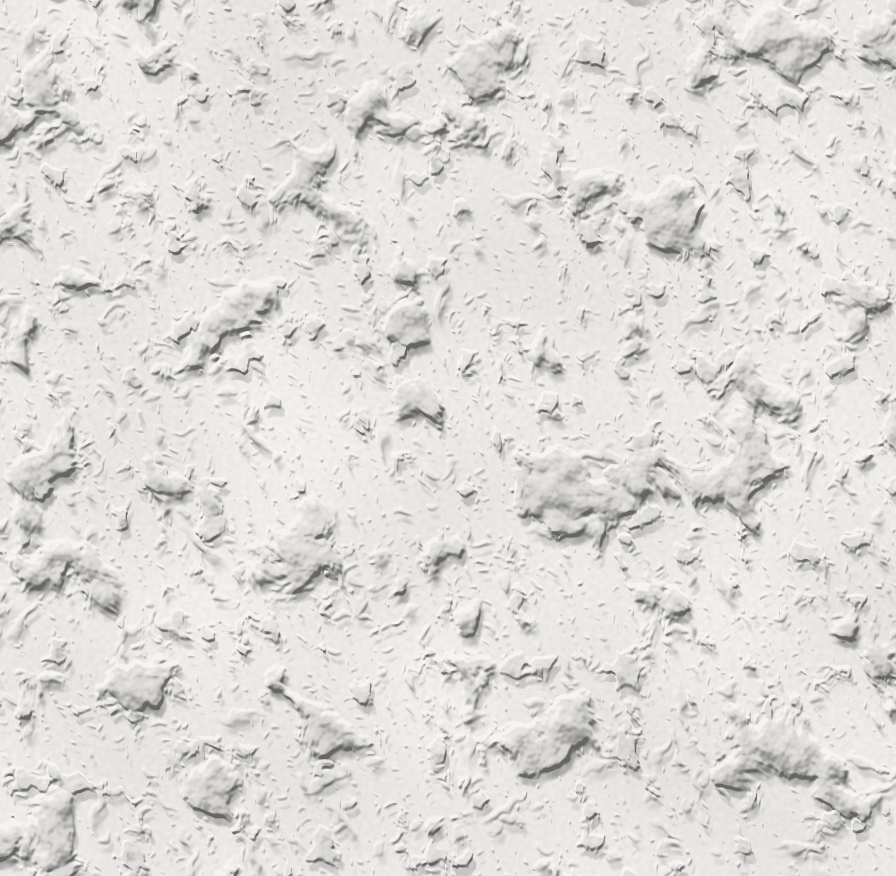
Give the GLSL for this texture, as a Shadertoy shader.

```glsl
// Rough white stucco: ragged clumps, splinters and specks on a smooth wall.
// A height field is summed from gradient noise and scattered grains, then
// shaded by comparing each height with its neighbours towards the light.

const vec2 LIGHT_DIR = vec2(-0.37, 0.93);
const vec3 PLASTER_TINT = vec3(1.0, 0.995, 0.980);
const float WALL_TONE = 0.917;
const float COVER_SHADE = 0.088;
const float DARKEST = 0.40;
const float BRIGHTEST = 0.96;

vec2 hash2(vec2 cell) {
    vec3 q = fract(cell.xyx * vec3(0.1031, 0.1030, 0.0973));
    q += dot(q, q.yzx + 33.33);
    return fract((q.xx + q.yz) * q.zy);
}

vec2 direction(float turn) {
    float angle = 6.2832 * turn;
    return vec2(cos(angle), sin(angle));
}

float cornerSlope(vec2 cell, vec2 f, vec2 corner) {
    return dot(direction(hash2(cell + corner).x), f - corner);
}

float gradientNoise(vec2 p) {
    vec2 cell = floor(p), f = fract(p);
    vec2 u = f * f * f * (f * (f * 6.0 - 15.0) + 10.0);
    float low = mix(cornerSlope(cell, f, vec2(0, 0)), cornerSlope(cell, f, vec2(1, 0)), u.x);
    float high = mix(cornerSlope(cell, f, vec2(0, 1)), cornerSlope(cell, f, vec2(1, 1)), u.x);
    return mix(low, high, u.y);
}

float fbm(vec2 p, int octaves) {
    float sum = 0.0, weight = 1.0;
    for (int i = 0; i < octaves; i++) {
        sum += weight * gradientNoise(p);
        p = mat2(1.6, 1.2, -1.2, 1.6) * p + 17.3;
        weight *= 0.5;
    }
    return sum;
}

vec2 warp(vec2 p, float frequency, float amount) {
    vec2 q = p * frequency;
    return p + amount * vec2(gradientNoise(q + 31.7), gradientNoise(q + 74.2));
}

// Randomly turned oval grains, one per cell; halfSize is in cell units.
float grains(vec2 p, float cells, vec2 halfSize, float share) {
    p *= cells;
    vec2 home = floor(p);
    float height = 0.0;
    for (int y = -1; y <= 1; y++)
    for (int x = -1; x <= 1; x++) {
        vec2 cell = home + vec2(x, y);
        vec2 traits = hash2(cell + 41.0);
        vec2 offset = p - cell - hash2(cell);
        vec2 axis = direction(traits.x);
        vec2 local = vec2(dot(offset, axis), dot(offset, vec2(-axis.y, axis.x)));
        float scale = mix(0.45, 1.0, hash2(cell + 97.0).x);
        float dome = 1.0 - smoothstep(0.2, 1.0, length(local / (halfSize * scale)));
        height = max(height, dome * scale * step(traits.y, share));
    }
    return height;
}

// Returns the height in x and the cover of raised plaster in y.
vec2 stucco(vec2 p) {
    vec2 bent = warp(p, 16.0, 0.024);
    vec2 ragged = warp(p, 55.0, 0.010);

    float lump = fbm(bent * 10.0, 5);
    float clump = smoothstep(0.20, 0.38, lump);
    float bulge = 0.48 * clump + 0.8 * max(lump - 0.24, 0.0);
    float crumbs = smoothstep(0.28, 0.46, fbm(ragged * 23.0 + 9.0, 4));

    float splinters = grains(ragged, 13.0, vec2(0.50, 0.11), 0.50);
    float chips = grains(ragged + 3.1, 30.0, vec2(0.40, 0.20), 0.55);
    float specks = grains(ragged + 7.7, 64.0, vec2(0.36, 0.23), 0.60);
    float small = max(0.36 * splinters, max(0.30 * chips, 0.19 * specks));

    float cover = max(clump, max(0.75 * crumbs, 2.0 * small));
    float roughness = 0.36 * fbm(p * 42.0, 3) * max(clump, 0.7 * crumbs);
    float height = max(max(bulge, 0.36 * crumbs), small);
    return vec2(height + roughness, cover);
}

void mainImage(out vec4 fragColor, in vec2 fragCoord) {
    vec2 p = fragCoord / iResolution.y + 2.0;

    // Relief: a close sample gives crisp edges, a far one soft shadows
    vec2 here = stucco(p);
    float nearRise = here.x - stucco(p + LIGHT_DIR * 0.0035).x;
    float farRise = here.x - stucco(p + LIGHT_DIR * 0.014).x;
    float relief = 1.0 * nearRise + 0.30 * farRise;

    // Lit slopes gain little, shaded slopes fall away strongly
    float tone = WALL_TONE - COVER_SHADE * here.y;
    tone += relief > 0.0 ? 0.32 * relief : 1.15 * relief;

    // Faint unevenness of the bare wall
    tone += 0.045 * gradientNoise(p * 5.0) + 0.03 * gradientNoise(p * 150.0);

    tone = clamp(tone, DARKEST, BRIGHTEST);
    fragColor = vec4(tone * PLASTER_TINT, 1.0);
}
```
